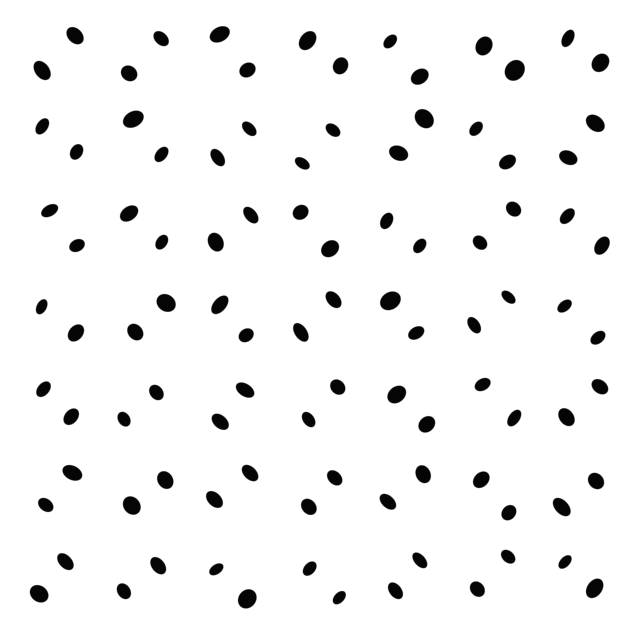
This pattern is drawn by a three.js fragment shader. Its source:

```glsl
// Draws a loose 7 by 7 grid of seed pairs: two dark ellipses per cell, set across a random diagonal.
varying vec2 vUv;

const vec3 PAPER = vec3(1.0);
const vec3 INK = vec3(0.02);
const float CELLS = 7.0;
const float CELL_SIZE = 0.1365;
const vec2 GRID_ORIGIN = vec2(0.022, 0.028);
const float CENTER_JITTER = 0.009;              // largest shift of a pair
const vec2 HALF_GAP = vec2(0.0300, 0.0375);     // pair center to seed, min and max
const vec2 LONG_RADIUS = vec2(0.0122, 0.0172);  // min and max
const vec2 ASPECT = vec2(0.57, 0.87);           // short to long radius, min and max
const float AXIS_JITTER = 0.15;                 // radians off the diagonal
const float TILT_JITTER = 0.24;                 // radians off the crosswise tilt
const float EDGE = 0.0013;                      // half width of the soft edge
const float QUARTER_PI = 0.78539816;

float hash(vec2 cell, float seed) {
  vec3 p = fract(vec3(cell, seed) * vec3(0.1031, 0.1130, 0.1377) + 0.317);
  p += dot(p, p.yzx + 33.33);
  return fract((p.x + p.y) * p.z);
}

float pick(vec2 range, vec2 cell, float seed) {
  return mix(range.x, range.y, hash(cell, seed));
}

float spread(float amount, vec2 cell, float seed) {
  return pick(vec2(-amount, amount), cell, seed);
}

// Approximate signed distance to an ellipse
float ellipseDistance(vec2 p, vec2 radii) {
  float k = length(p / radii);
  return k * (k - 1.0) / max(length(p / (radii * radii)), 0.0001);
}

void main() {
  vec2 grid = (vUv - GRID_ORIGIN) / CELL_SIZE;
  vec2 cell = floor(grid);
  vec2 local = (fract(grid) - 0.5) * CELL_SIZE;

  // Place the pair and choose which diagonal it follows
  local -= vec2(spread(CENTER_JITTER, cell, 1.0), spread(CENTER_JITTER, cell, 2.0));
  float diagonal = hash(cell, 3.0) < 0.5 ? QUARTER_PI : -QUARTER_PI;
  float angle = diagonal + spread(AXIS_JITTER, cell, 4.0);
  vec2 axis = vec2(cos(angle), sin(angle));
  float halfGap = pick(HALF_GAP, cell, 5.0);

  // Nearest of the two seeds, each with its own size and tilt
  float dist = 1.0;
  for (int i = 0; i < 2; i++) {
    float side = float(i) * 2.0 - 1.0;
    float seed = 10.0 + 7.0 * float(i);
    float tilt = angle + spread(TILT_JITTER, cell, seed);
    vec2 across = vec2(cos(tilt), sin(tilt));
    vec2 along = vec2(-across.y, across.x);
    vec2 p = local - side * halfGap * axis;
    float longRadius = pick(LONG_RADIUS, cell, seed + 1.0);
    float shortRadius = longRadius * pick(ASPECT, cell, seed + 2.0);
    vec2 q = vec2(dot(p, along), dot(p, across));
    dist = min(dist, ellipseDistance(q, vec2(longRadius, shortRadius)));
  }

  // Keep the margin outside the grid empty
  vec2 inside = step(vec2(0.0), cell) * step(cell, vec2(CELLS - 1.0));
  float ink = (1.0 - smoothstep(-EDGE, EDGE, dist)) * inside.x * inside.y;
  gl_FragColor = vec4(mix(PAPER, INK, ink), 1.0);
}
```
